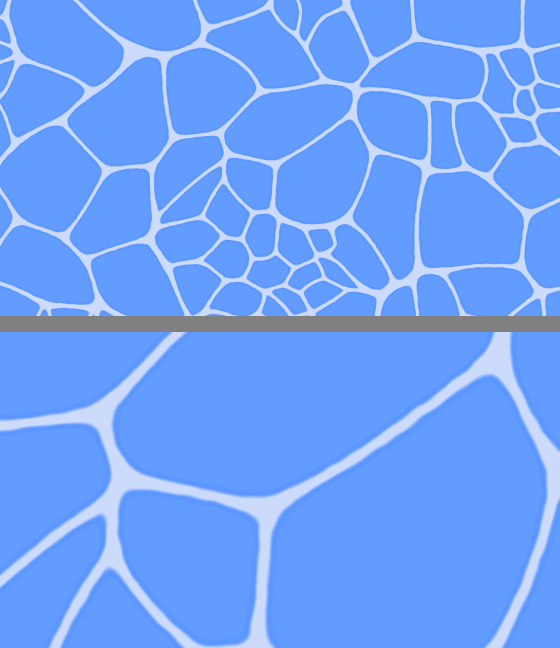
Top: the whole. Bottom: its middle third, enlarged.
Reproduce this pattern procedurally as a Shadertoy shader.

```glsl
const vec3 FILL_COLOR = vec3(0.39, 0.61, 1.00);
const vec3 RIM_COLOR = vec3(0.36, 0.59, 1.00);
const vec3 WALL_COLOR = vec3(0.80, 0.86, 0.99);

// Lengths are in canvas heights.
const float TILE = 0.27;           // spacing of the largest cells
const float SPLIT_IN_TWO = 0.66;   // hash above which a tile holds 2x2 cells
const float SPLIT_IN_THREE = 0.86; // hash above which a tile holds 3x3 cells
const float JITTER = 0.80;
const float MIN_RADIUS = 0.12;     // relative to the cell spacing
const float MAX_RADIUS = 0.36;
const float MAX_STRETCH = 1.38;
const float ROUNDING = 0.045;      // corner softness, relative to the spacing
const float HALF_WALL = 0.0054;
const float EDGE_SOFTNESS = 0.0025;
const float RIM_WIDTH = 0.0025;
const float WARP_SCALE = 5.0;
const float WARP_AMOUNT = 0.025;
const float WOBBLE_SCALE = 75.0;
const float WOBBLE_AMOUNT = 0.0022;
const vec2 SEED = vec2(17.0, 42.0);
const float PI = 3.14159;

struct Cell {
    vec2 centre;
    vec2 axis;
    float stretch;
    float radius;
    float rounding;
};

float hash(vec2 p) {
    return fract(sin(dot(p, vec2(127.1, 311.7))) * 43758.5453);
}

float noise(vec2 p) {
    vec2 i = floor(p), f = fract(p);
    f = f * f * (3.0 - 2.0 * f);
    return mix(mix(hash(i), hash(i + vec2(1, 0)), f.x),
               mix(hash(i + vec2(0, 1)), hash(i + vec2(1, 1)), f.x), f.y);
}

vec2 noise2(vec2 p) {
    return vec2(noise(p), noise(p + 31.7)) - 0.5;
}

// Number of cells along each side of a tile.
int cellsPerSide(vec2 tile) {
    float h = hash(tile + SEED);
    return 1 + int(step(SPLIT_IN_TWO, h)) + int(step(SPLIT_IN_THREE, h));
}

Cell makeCell(vec2 tile, int index, int side) {
    float spacing = TILE / float(side);
    vec2 slot = vec2(index % side, index / side);
    vec2 id = tile + SEED + slot * 0.31;
    vec2 offset = JITTER * (vec2(hash(id + 3.1), hash(id + 7.7)) - 0.5);
    float angle = PI * hash(id + 11.3);
    return Cell(tile * TILE + (slot + 0.5 + offset) * spacing,
                vec2(cos(angle), sin(angle)),
                mix(1.0, MAX_STRETCH, hash(id + 19.9)),
                spacing * mix(MIN_RADIUS, MAX_RADIUS, hash(id + 23.5)),
                spacing * ROUNDING);
}

// x: elliptic distance less the cell radius, yz: its gradient.
vec3 cellDistance(vec2 p, Cell c) {
    vec2 v = p - c.centre;
    vec2 normal = vec2(-c.axis.y, c.axis.x);
    float along = dot(v, c.axis) / c.stretch;
    float across = dot(v, normal) * c.stretch;
    float d = max(length(vec2(along, across)), 1e-5);
    vec2 gradient = (c.axis * along / c.stretch + normal * across * c.stretch) / d;
    return vec3(d - c.radius, gradient);
}

// Distance to the border of the enclosing cell, with rounded corners.
float borderDistance(vec2 p) {
    vec2 home = floor(p / TILE);
    Cell nearest;
    vec3 best = vec3(1e3, 0.0, 0.0);
    for (int y = -2; y <= 2; y++)
    for (int x = -2; x <= 2; x++) {
        vec2 tile = home + vec2(x, y);
        int side = cellsPerSide(tile);
        for (int k = 0; k < side * side; k++) {
            Cell c = makeCell(tile, k, side);
            vec3 d = cellDistance(p, c);
            if (d.x < best.x) { best = d; nearest = c; }
        }
    }

    // Blend the distances to all neighbours by a smooth minimum.
    float sum = 1e-30;
    for (int y = -2; y <= 2; y++)
    for (int x = -2; x <= 2; x++) {
        vec2 tile = home + vec2(x, y);
        int side = cellsPerSide(tile);
        for (int k = 0; k < side * side; k++) {
            Cell c = makeCell(tile, k, side);
            if (distance(c.centre, nearest.centre) < 1e-4) continue;
            vec3 d = cellDistance(p, c);
            float gap = (d.x - best.x) / max(length(d.yz - best.yz), 1e-3);
            sum += exp(-gap / nearest.rounding);
        }
    }
    return -nearest.rounding * log(sum);
}

void mainImage(out vec4 fragColor, in vec2 fragCoord) {
    vec2 p = fragCoord / iResolution.y;
    p += WARP_AMOUNT * noise2(p * WARP_SCALE) + WOBBLE_AMOUNT * noise2(p * WOBBLE_SCALE);

    // Wall, thin darker rim, then the flat interior.
    float d = borderDistance(p) - HALF_WALL;
    float soft = max(EDGE_SOFTNESS, 0.7 / iResolution.y);
    float rim = 1.0 - smoothstep(RIM_WIDTH, RIM_WIDTH + soft, d - soft);
    vec3 color = mix(FILL_COLOR, RIM_COLOR, rim);
    color = mix(WALL_COLOR, color, smoothstep(-soft, soft, d));
    fragColor = vec4(color, 1.0);
}
```
